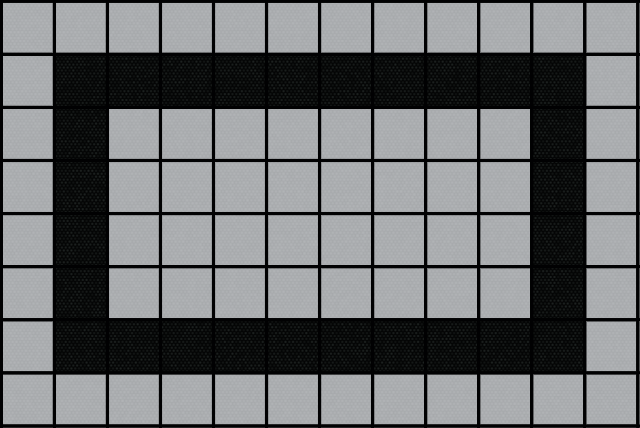
Write a Shadertoy shader that draws this pattern.

```glsl
// A black grid of pale woven tiles with a rectangular ring of dark speckled tiles.

float hash(vec2 p) {
    return fract(sin(dot(p, vec2(127.1, 311.7))) * 43758.5453);
}

// Staggered soft dots: x is coverage, y is a random value per dot.
vec2 weave(vec2 p, float pixel) {
    vec2 q = p * vec2(14.0, 18.0);
    q.x += 0.5 * mod(floor(q.y), 2.0);
    vec2 d = (fract(q) - 0.5) * vec2(1.0, 0.8);
    float soft = 0.12 + 7.0 * pixel;
    float dotMask = 1.0 - smoothstep(0.28 - soft, 0.28 + soft, length(d));
    return vec2(dotMask, hash(floor(q)));
}

// 1 on the ring of tiles one step inside the border of the 12 by 8 board.
float ringMask(vec2 tile) {
    vec2 d = abs(tile - vec2(5.5, 3.5)) - vec2(4.5, 2.5);
    return 1.0 - step(0.25, abs(max(d.x, d.y)));
}

void mainImage(out vec4 fragColor, in vec2 fragCoord) {
    // Board coordinates: one unit per tile, counted from the top left.
    vec2 uv = fragCoord / iResolution.xy;
    vec2 board = (vec2(uv.x, 1.0 - uv.y) * vec2(768.0, 513.0) - vec2(1.6, 1.4)) / 63.65;
    vec2 tile = floor(board);
    vec2 local = fract(board);
    float pixel = 12.066 / iResolution.x;

    // Distance to the nearest grid line
    vec2 toLine = min(local, 1.0 - local);
    float edge = min(toLine.x, toLine.y);
    float face = smoothstep(0.032 - 0.5 * pixel, 0.032 + 0.5 * pixel, edge);

    // Tile materials
    vec2 thread = weave(board, pixel);
    vec3 pale = vec3(0.66, 0.67, 0.68) + 0.03 * thread.x + 0.012 * (thread.y - 0.5);
    vec3 speckle = vec3(0.10, 0.115, 0.11) * (0.6 + 0.6 * thread.y);
    vec3 dark = mix(vec3(0.015, 0.018, 0.018), speckle, thread.x);

    // Grid lines over the tiles
    vec3 color = mix(pale, dark, ringMask(tile));
    color = mix(vec3(0.004, 0.005, 0.006), color, face);
    fragColor = vec4(color, 1.0);
}
```
